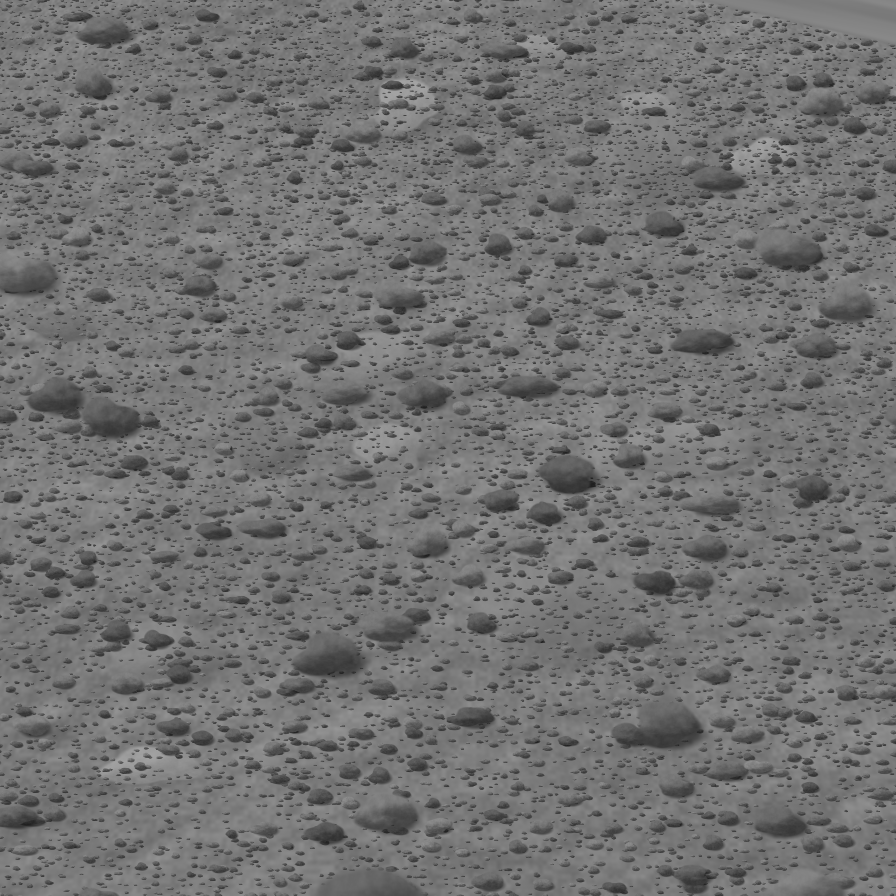
Write a Shadertoy shader that draws this texture.

```glsl
// A grey, dusty plain strewn with stones, seen in shallow perspective.
// Layers of jittered cells on the ground plane place the stones, from grit to
// boulders; each one gets a wobbly outline, a lit top and a contact shadow.

const float HORIZON = 2.2;        // height at which the ground would vanish
const float DUST_TONE = 0.492;
const float STONE_TONE = 0.375;
const float SLAB_TONE = 0.51;
const float DUNE_TONE = 0.50;
const float TONE_SPREAD = 0.17;   // brightness variety between stones
const float SHADOW_DEPTH = 0.45;
const vec2 LIGHT = vec2(-0.35, 0.85);
const vec2 SHADOW_SHIFT = vec2(0.22, -0.32);

float hash(vec2 p) {
    return fract(sin(dot(p, vec2(127.1, 311.7))) * 43758.5);
}

float noise(vec2 p) {
    vec2 i = floor(p), f = fract(p);
    f = f * f * (3.0 - 2.0 * f);
    return mix(mix(hash(i), hash(i + vec2(1, 0)), f.x),
               mix(hash(i + vec2(0, 1)), hash(i + vec2(1, 1)), f.x), f.y);
}

float fbm(vec2 p) {
    float sum = 0.0, amp = 0.5;
    for (int i = 0; i < 4; i++) {
        sum += amp * noise(p);
        p = p * 2.03 + 17.3;
        amp *= 0.5;
    }
    return sum;
}

// Canvas to ground plane; shapes shrink with distance but keep proportion
vec2 toGround(vec2 uv) {
    float nearness = HORIZON - uv.y;
    return vec2((uv.x - 0.5) / nearness, -log(nearness));
}

// Dust with broad patches, small lit ripples and fine grain
float dust(vec2 ground) {
    vec2 p = ground * vec2(45.0, 75.0);
    float relief = fbm(p) - fbm(p + vec2(-0.25, 0.45));
    float patches = fbm(ground * vec2(9.0, 16.0)) - 0.47;
    float grain = noise(ground * 420.0) - 0.5;
    return DUST_TONE + 0.16 * relief + 0.09 * patches + 0.06 * grain;
}

// Draws one layer of stones over the tone, far rows first
void scatter(inout float tone, vec2 uv, float cells, float chance,
             float size, float body, float contrast, float shadowDepth) {
    vec2 base = floor(toGround(uv) * cells);
    for (int j = 1; j >= -1; j--)
    for (int i = -1; i <= 1; i++) {
        vec2 id = base + vec2(i, j);
        vec2 key = id + cells * 1.37;
        float clump = 0.5 + noise(key * 0.17);
        if (hash(key) > chance * clump) continue;

        // Place and size
        vec2 jitter = vec2(hash(key + 3.1), hash(key + 7.7));
        vec2 spot = (id + 0.15 + 0.7 * jitter) / cells;
        float nearness = exp(-spot.y);
        vec2 centre = vec2(spot.x * nearness + 0.5, HORIZON - nearness);
        float pick = hash(key + 11.3);
        float radius = size * mix(0.42, 1.0, pick * pick);
        float unit = radius * nearness / cells;
        vec2 d = (uv - centre) / unit;
        d.y /= mix(0.45, 0.82, hash(key + 19.9));
        if (d.y < 0.0) d.y *= 1.35;
        if (dot(d, d) > 4.0) continue;

        // Irregular outline
        float angle = atan(d.y, d.x);
        float phase = 6.283 * hash(key + 23.5);
        float outline = 1.0 + 0.13 * sin(2.0 * angle + phase)
                      + 0.10 * sin(3.0 * angle + phase * 2.7)
                      + 0.05 * sin(5.0 * angle + phase * 4.1);
        float soft = max(0.09, 0.9 / (iResolution.y * unit));
        float mask = 1.0 - smoothstep(1.0 - soft, 1.0 + soft, length(d) / outline);

        // Contact shadow, then the lit stone
        float shadow = 1.0 - smoothstep(0.65, 1.15, length(d - SHADOW_SHIFT));
        tone *= 1.0 - shadowDepth * shadow;
        float rough = fbm(d * 2.2 + key) - 0.47;
        float lit = smoothstep(-0.65, 0.7, dot(d, LIGHT) + 1.1 * rough);
        float stone = body + TONE_SPREAD * (hash(key + 31.7) - 0.45);
        stone *= mix(1.0 - contrast, 1.0 + 0.55 * contrast, lit);
        stone += 0.07 * (fbm(d * vec2(7.0, 4.0) + key) - 0.47);
        tone = mix(tone, stone, mask);
    }
}

void mainImage(out vec4 fragColor, in vec2 fragCoord) {
    vec2 uv = fragCoord / iResolution.xy;
    float tone = dust(toGround(uv));

    // Pale half-buried slabs, then stones from grit up to boulders
    scatter(tone, uv, 10.0, 0.30, 0.55, SLAB_TONE, 0.10, 0.12);
    scatter(tone, uv, 210.0, 0.55, 0.45, STONE_TONE, 0.25, SHADOW_DEPTH);
    scatter(tone, uv, 125.0, 0.50, 0.45, STONE_TONE, 0.28, SHADOW_DEPTH);
    scatter(tone, uv, 70.0, 0.48, 0.44, STONE_TONE, 0.30, SHADOW_DEPTH);
    scatter(tone, uv, 38.0, 0.36, 0.43, STONE_TONE, 0.32, SHADOW_DEPTH);
    scatter(tone, uv, 21.0, 0.28, 0.42, STONE_TONE, 0.34, SHADOW_DEPTH);
    scatter(tone, uv, 11.0, 0.22, 0.36, STONE_TONE, 0.34, SHADOW_DEPTH);

    // Smooth dune in the far right corner
    float rise = uv.y - 1.0 + 0.23 * (uv.x - 0.77);
    float bands = noise(vec2(uv.x * 6.0, rise * 130.0)) - 0.5;
    float dune = DUNE_TONE + 0.08 * bands;
    tone = mix(tone, dune, smoothstep(-0.003, 0.004, rise + 0.006 * bands));

    fragColor = vec4(vec3(clamp(tone, 0.12, 0.64)), 1.0);
}
```
